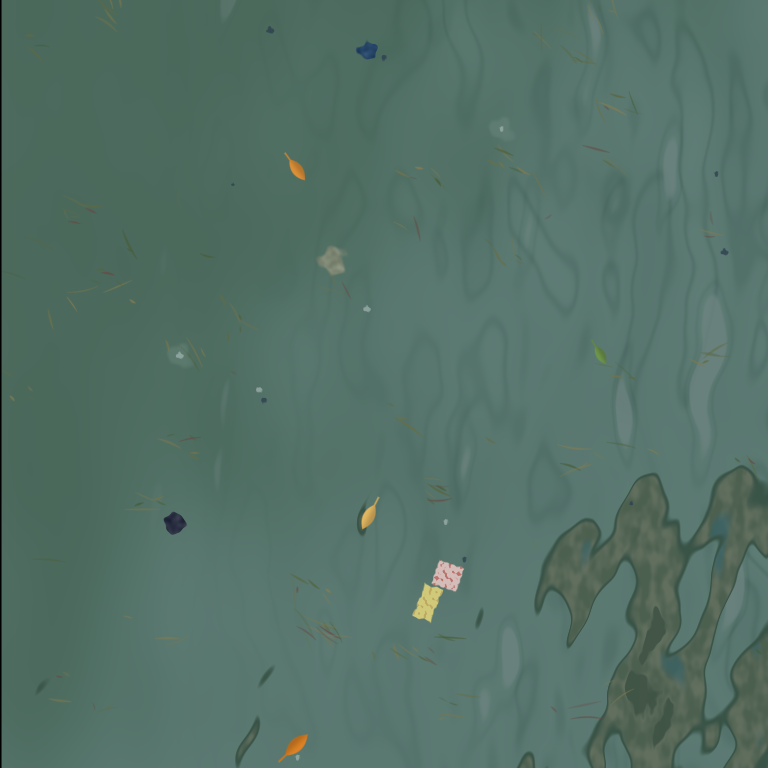
Give the GLSL for this texture, as a Shadertoy shader.

```glsl
// Murky green harbour water with stretched grey and olive reflections,
// drifting grass, leaves and litter. Warped gradient noise shapes the ripples;
// hashed loops scatter blades and flecks; distance functions draw the debris.

float px; // one pixel in canvas units

float hash(float n) { return fract(sin(n * 12.9898) * 43758.5453); }

vec2 hash2(vec2 p) {
    vec2 s = vec2(dot(p, vec2(127.1, 311.7)), dot(p, vec2(269.5, 183.3)));
    return fract(sin(s) * 43758.5453) * 2.0 - 1.0;
}

float noise(vec2 p) {
    vec2 i = floor(p), f = p - i, e = vec2(1, 0);
    vec2 u = f * f * f * (f * (f * 6.0 - 15.0) + 10.0);
    float low = mix(dot(hash2(i), f), dot(hash2(i + e), f - e), u.x);
    float high = mix(dot(hash2(i + e.yx), f - e.yx), dot(hash2(i + 1.0), f - 1.0), u.x);
    return mix(low, high, u.y);
}

vec2 rotate(vec2 p, float a) {
    float c = cos(a), s = sin(a);
    return vec2(c * p.x + s * p.y, c * p.y - s * p.x);
}

float cover(float d, float blur) { return 1.0 - smoothstep(-blur, blur, d); }

float band(float x, float width) { return exp(-x * x / (width * width)); }

vec3 water(vec2 p) {
    float broad = noise(p * vec2(6, 4) + 4.0);
    float depth = p.x * 0.6 + (1.0 - p.y) * 0.45 + 0.25 * broad;
    vec3 col = mix(vec3(0.295, 0.415, 0.362), vec3(0.355, 0.475, 0.445), smoothstep(0.2, 0.66, depth));

    // Tall soft ripples, strongest towards the right
    vec2 q = p + vec2(0.03, 0.02) * noise(p * vec2(5, 7) + 17.0);
    q.x += 0.008 * noise(p * vec2(9, 19));
    float h = noise(q * vec2(16, 5) + 31.0) + 0.25 * noise(q * vec2(29, 12));
    float strength = smoothstep(0.15, 0.85, p.x);
    col += 0.022 * h * (0.3 + strength) + 0.01 * broad;
    col -= strength * (0.036 * band(h - 0.2, 0.05) + 0.03 * band(h + 0.2, 0.05));

    // Grey sky glints in narrow ripple crests
    q.x -= 0.12 * q.y;
    float crest = noise(q * vec2(19, 4.5) + 53.0) + 0.2 * noise(q * vec2(35, 13));
    float level = crest - 0.41 + 0.13 * strength;
    col -= 0.02 * strength * band(level + 0.07, 0.04);
    return mix(col, vec3(0.43, 0.515, 0.5), 0.75 * smoothstep(0.0, 0.06, level) * smoothstep(0.1, 0.5, p.x));
}

// Olive reflections with dark rims, gathered at the lower right
vec3 reflections(vec3 col, vec2 p) {
    vec2 q = vec2(p.x - 0.3 * p.y, p.y) + vec2(0.022, 0.012) * noise(p * vec2(15, 19));
    float n = noise(q * vec2(17, 5.5) + 7.0) + 0.35 * noise(q * vec2(34, 15) + 2.0);
    float region = p.x - 0.69 - 0.5 * p.y;
    float e = n - 0.06 + clamp(region * 1.8, -0.36, 0.06) - smoothstep(0.36, 0.52, p.y);
    float grain = noise(p * vec2(65, 34)) + 0.5 * noise(p * vec2(130, 75));
    vec3 olive = mix(vec3(0.29, 0.36, 0.29), vec3(0.39, 0.43, 0.36), smoothstep(-0.35, 0.45, grain));
    olive = mix(olive, vec3(0.19, 0.37, 0.4), 0.7 * smoothstep(0.25, 0.4, noise(p * vec2(23, 11) + 3.0)));
    olive = mix(vec3(0.2, 0.3, 0.25), olive, smoothstep(0.02, 0.07, e));
    olive = mix(olive, vec3(0.24, 0.31, 0.25), smoothstep(0.36, 0.4, e + 0.15 * grain));
    return mix(col, olive, 0.85 * smoothstep(-0.02, 0.02, e));
}

// Loose clumps of thin blades, mostly falling to the right
vec3 grass(vec3 col, vec2 p) {
    for (float i = 1.0; i < 59.0; i++) {
        vec2 centre = vec2(hash(i), hash(i + 60.3));
        if (distance(p, centre) > 0.08) continue;
        float lean = 1.2 * hash(i + 7.7) - 1.1;
        float count = 1.0 + floor(6.0 * hash(i + 90.1));
        for (float j = 0.0; j < count; j++) {
            float k = i * 9.0 + j;
            vec2 offset = (vec2(hash(k + 0.2), hash(k + 0.4)) - 0.5) * vec2(0.05, 0.035);
            vec2 q = rotate(p - centre - offset, lean + 1.4 * hash(k + 0.6) - 0.7);
            float len = mix(0.004, 0.023, pow(hash(k + 0.8), 1.5));
            float t = q.x / len;
            float bend = 0.25 * (hash(k + 0.1) - 0.5);
            float width = mix(0.0007, 0.0016, hash(k + 0.7)) * (1.0 - 0.8 * t * t);
            float d = max(abs(q.y + bend * len * t * t) - width, abs(q.x) - len);
            vec3 tint = mix(vec3(0.26, 0.36, 0.22), vec3(0.53, 0.49, 0.32), hash(k + 0.3));
            tint = mix(tint, vec3(0.4, 0.29, 0.27), step(0.84, hash(k + 0.5)));
            col = mix(col, tint, cover(d, px) * mix(0.3, 0.85, hash(k + 0.9)));
        }
    }
    return col;
}

vec3 leaf(vec3 col, vec2 p, float angle, float size, vec3 tint) {
    vec2 q = rotate(p, angle) / size;
    float blade = max(abs(q.y) - 0.42 * (1.0 - q.x * q.x), abs(q.x) - 1.0);
    float stem = max(abs(q.y) - 0.06, abs(q.x - 1.2) - 0.4);
    tint *= 0.88 + 0.2 * smoothstep(-0.3, 0.3, q.y);
    return mix(col, tint, cover(min(blade, stem) * size, px));
}

// Crumpled blob whose rim is bent by noise
float scrap(vec2 p, float size) {
    return length(p) - size * (1.0 + 0.8 * noise(p / size + size * 900.0));
}

vec3 wrapper(vec3 col, vec2 p, vec2 size, vec3 tint, vec3 ink) {
    vec2 q = rotate(p, -0.35);
    vec2 d = abs(q) - size + 0.004 * noise(q * 120.0);
    tint = mix(tint, ink, 0.75 * smoothstep(0.05, 0.3, noise(q * 200.0)));
    return mix(col, tint, cover(max(d.x, d.y), px));
}

void mainImage(out vec4 fragColor, in vec2 fragCoord) {
    vec2 p = fragCoord / iResolution.y;
    px = 1.0 / iResolution.y;
    vec3 col = grass(reflections(water(p), p), p);

    // Pale film, specks and dark flecks
    for (float i = 201.0; i < 215.0; i++) {
        vec2 q = p - vec2(0.2 + 0.8 * hash(i), hash(i + 100.5));
        float kind = hash(i + 200.5);
        vec3 tint = kind < 0.35 ? vec3(0.18, 0.25, 0.31) : vec3(0.6, 0.68, 0.66);
        if (kind > 0.7) col = mix(col, vec3(0.46, 0.56, 0.53), 0.35 * cover(scrap(q, 0.015), 0.005));
        col = mix(col, tint, 0.8 * cover(scrap(q, mix(0.0015, 0.0045, hash(i + 300.5))), px));
    }

    // Larger litter: dark lumps, a pale bag and two printed wrappers
    float crease = 0.15 * noise(p * 110.0);
    col = mix(col, vec3(0.16, 0.18, 0.25) + crease, cover(scrap(p - vec2(0.228, 0.317), 0.013), px));
    col = mix(col, vec3(0.15, 0.27, 0.4) + crease, cover(scrap(p - vec2(0.479, 0.934), 0.012), px));
    col = mix(col, vec3(0.52, 0.54, 0.46) + crease, 0.85 * cover(scrap(p - vec2(0.433, 0.66), 0.017), 0.003));
    col = wrapper(col, p - vec2(0.583, 0.25), vec2(0.017, 0.016), vec3(0.83, 0.74, 0.72), vec3(0.7, 0.35, 0.33));
    col = wrapper(col, p - vec2(0.557, 0.215), vec2(0.012, 0.022), vec3(0.82, 0.79, 0.48), vec3(0.72, 0.62, 0.35));

    // Floating leaves
    col = leaf(col, p - vec2(0.387, 0.779), 2.2, 0.017, vec3(0.8, 0.52, 0.2));
    col = leaf(col, p - vec2(0.48, 0.327), 1.1, 0.018, vec3(0.82, 0.66, 0.35));
    col = leaf(col, p - vec2(0.386, 0.03), 3.9, 0.02, vec3(0.8, 0.47, 0.13));
    col = leaf(col, p - vec2(0.782, 0.538), 2.1, 0.014, vec3(0.4, 0.54, 0.27));

    fragColor = vec4(col * smoothstep(0.001, 0.003, p.x), 1.0);
}
```
